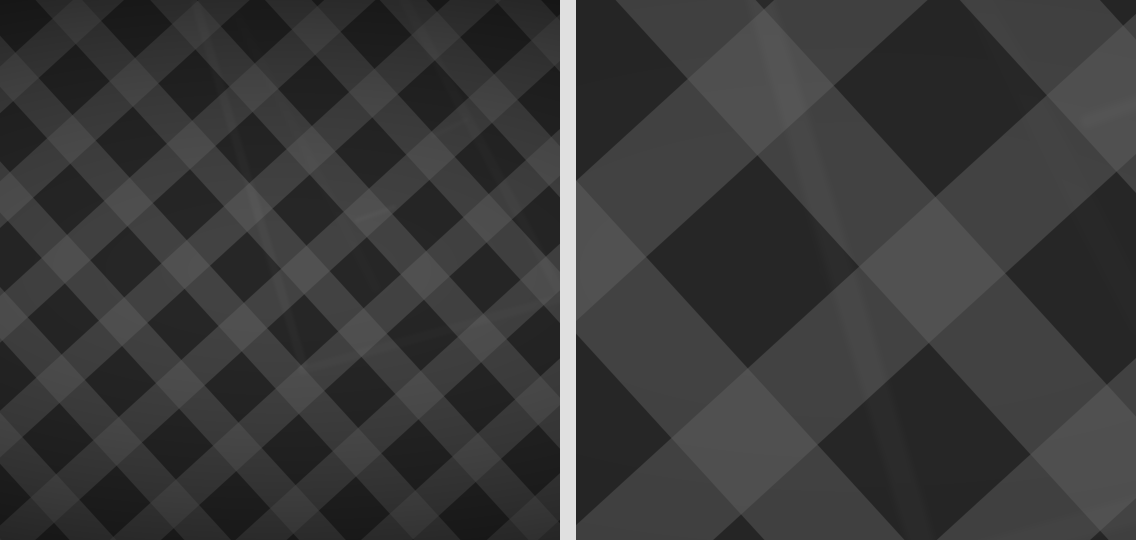
Left: the whole. Right: its middle third, enlarged.
A WebGL 1 fragment shader for this pattern:

```glsl
precision highp float;
// Diagonal charcoal gingham with a soft vignette and faint scratches of light.

uniform vec2 u_resolution;

const float PERIOD = 0.1569;      // band spacing, in canvas heights
const float BAND_WIDTH = 0.407;   // share of the period
const float TILT = 0.740;         // radians
const vec2 CROSSING = vec2(0.047, 0.0);

const float GROUND_TONE = 0.151;
const float BAND_TONE = 0.260;
const float CROSS_TONE = 0.318;

// Rotates a point clockwise by the given angle.
vec2 rotate(vec2 p, float angle) {
  float c = cos(angle);
  float s = sin(angle);
  return vec2(c * p.x + s * p.y, c * p.y - s * p.x);
}

// Coverage of a repeating band centred on whole numbers.
float band(float x, float width, float blur) {
  float d = abs(fract(x + 0.5) - 0.5) - 0.5 * width;
  return 1.0 - smoothstep(-blur, blur, d);
}

// Coverage of a straight streak from a to b.
float streak(vec2 p, vec2 a, vec2 b, float halfWidth, float blur) {
  vec2 ab = b - a;
  float t = clamp(dot(p - a, ab) / dot(ab, ab), 0.0, 1.0);
  float d = length(p - a - ab * t);
  return 1.0 - smoothstep(halfWidth - blur, halfWidth + blur, d);
}

// Two overlapping sets of bands; crossings are the lightest.
float gingham(vec2 p, float blur) {
  vec2 cell = rotate(p - CROSSING, TILT) / PERIOD;
  float rising = band(cell.y, BAND_WIDTH, blur);
  float falling = band(cell.x, BAND_WIDTH, blur);
  float single = mix(GROUND_TONE, BAND_TONE, max(rising, falling));
  return mix(single, CROSS_TONE, rising * falling);
}

// Sum of the faint streaks.
float scratches(vec2 p, float blur) {
  float light = 0.020 * streak(p, vec2(-0.156, 0.493), vec2(0.042, -0.174), 0.008, blur);
  light += 0.014 * streak(p, vec2(0.042, -0.185), vec2(0.518, -0.053), 0.008, blur);
  light += 0.015 * streak(p, vec2(0.230, 0.500), vec2(0.518, -0.039), 0.009, blur);
  light += 0.007 * streak(p, vec2(-0.080, 0.473), vec2(0.177, -0.032), 0.008, blur);
  light += 0.018 * streak(p, vec2(0.143, 0.092), vec2(0.210, 0.116), 0.004, blur);
  light += 0.012 * streak(p, vec2(0.284, 0.248), vec2(0.345, 0.278), 0.004, blur);
  return light;
}

// Darkens mostly toward the top and bottom.
float vignette(vec2 p) {
  return 1.0 - 1.45 * p.y * p.y - 0.25 * p.x * p.x;
}

void main() {
  vec2 p = (gl_FragCoord.xy - 0.5 * u_resolution) / u_resolution.y;
  float pixel = 1.0 / u_resolution.y;

  float tone = gingham(p, 0.7 * pixel / PERIOD);
  tone += scratches(p, 0.003 + pixel);
  tone *= vignette(p);

  gl_FragColor = vec4(vec3(tone), 1.0);
}
```
